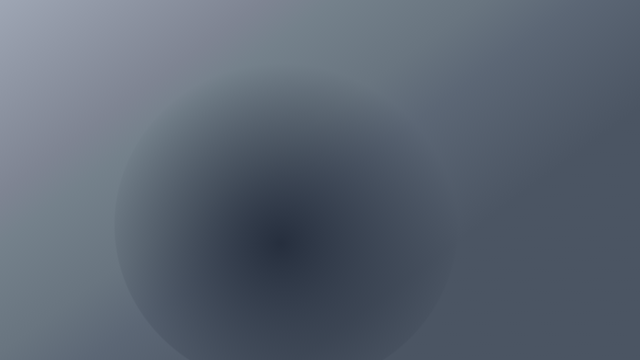
Write a WebGL 2 fragment shader that draws this background.

```glsl
#version 300 es
precision highp float;

uniform vec2 u_resolution;
out vec4 fragColor;

// Diagonal backdrop: lengths are in canvas heights
const float ASPECT = 16.0 / 9.0;
const float DIAGONAL_SLOPE = 0.73;
const vec3 PALE_GRAY  = vec3(0.620, 0.650, 0.705);
const vec3 MAUVE_GRAY = vec3(0.494, 0.518, 0.573);
const vec3 TEAL_GRAY  = vec3(0.455, 0.505, 0.545);
const vec3 MID_GRAY   = vec3(0.410, 0.457, 0.500);
const vec3 BLUE_GRAY  = vec3(0.360, 0.403, 0.460);
const vec3 SLATE      = vec3(0.294, 0.333, 0.388);

// Dark orb: the shadow core sits a little below the disc centre
const vec2 DISC_CENTER = vec2(0.795, 0.375);
const vec2 DISC_RADII = vec2(0.477, 0.454);
const vec2 CORE_CENTER = vec2(0.780, 0.324);
const float CORE_REACH = 0.50;
const vec3 CORE_COLOR = vec3(0.150, 0.184, 0.243);
const float GRAIN = 1.0 / 255.0;

float ramp(float from, float to, float x) {
    return clamp((x - from) / (to - from), 0.0, 1.0);
}

vec3 backdrop(vec2 p) {
    float t = DIAGONAL_SLOPE * p.x + 1.0 - p.y;
    vec3 color = mix(PALE_GRAY, MAUVE_GRAY, ramp(0.0, 0.54, t));
    color = mix(color, TEAL_GRAY, ramp(0.54, 0.68, t));
    color = mix(color, MID_GRAY, ramp(0.68, 0.98, t));
    color = mix(color, BLUE_GRAY, ramp(0.98, 1.18, t));
    return mix(color, SLATE, ramp(1.18, 1.60, t));
}

// Approximate signed distance to an axis-aligned ellipse
float ellipseDistance(vec2 p, vec2 radii) {
    return (length(p / radii) - 1.0) * min(radii.x, radii.y);
}

void main() {
    vec2 p = gl_FragCoord.xy / u_resolution * vec2(ASPECT, 1.0);
    float pixel = 1.0 / u_resolution.y;

    // Shadow fades linearly from its core and is clipped by the disc
    float edge = ellipseDistance(p - DISC_CENTER, DISC_RADII);
    float inside = 1.0 - smoothstep(-pixel, pixel, edge);
    float shadow = 1.0 - ramp(0.0, CORE_REACH, length(p - CORE_CENTER));
    vec3 color = mix(backdrop(p), CORE_COLOR, shadow * inside);

    // Layered sines break up banding
    float dither = sin(p.x * 731.0 + 3.0 * sin(p.y * 517.0)) * sin(p.y * 619.0);
    fragColor = vec4(color + 0.5 * GRAIN * dither, 1.0);
}
```
